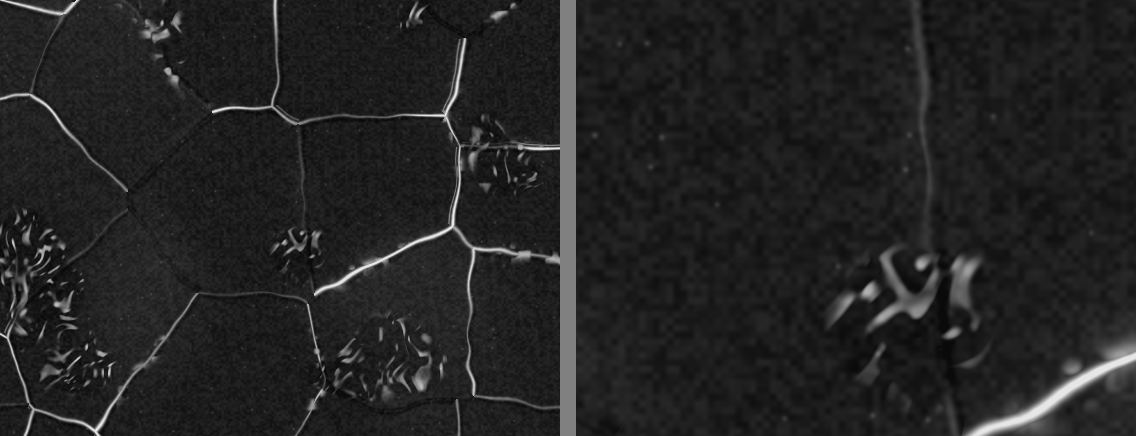
Left, the full canvas; right, a detail of the centre.
Write a Shadertoy shader that draws this texture.

```glsl
// Etched metal under a microscope: dark grains, bright relief-lit boundaries
// and flecked patches. Grains are a warped Voronoi diagram, patches are
// noisy discs filled with stretched noise, and film grain covers everything.

const float GRAIN_SCALE = 2.9;      // grains per canvas height
const float BASE_GREY = 0.107;
const vec2 LIGHT_DIR = vec2(0.8, -0.6);
const int PATCH_COUNT = 7;

float hash(vec2 p) {
    return fract(sin(dot(p, vec2(127.1, 311.7))) * 43758.5453);
}

vec2 hash2(vec2 p) {
    return vec2(hash(p), hash(p + 57.3));
}

float noise(vec2 p) {
    vec2 i = floor(p), f = fract(p);
    f = f * f * (3.0 - 2.0 * f);
    return mix(mix(hash(i), hash(i + vec2(1, 0)), f.x),
               mix(hash(i + vec2(0, 1)), hash(i + vec2(1, 1)), f.x), f.y);
}

vec2 warp(vec2 p, float frequency, float amount) {
    return p + amount * (vec2(noise(p * frequency), noise(p * frequency + 31.7)) - 0.5);
}

vec2 seedPoint(vec2 cell) {
    return cell + 0.5 + 0.86 * (hash2(cell + 11.0) - 0.5);
}

// Signed distance to the nearest boundary (x), lit side positive, and its id (y)
vec2 grainBoundary(vec2 p) {
    vec2 home = floor(p), nearest = home;
    float best = 1e3;
    for (int y = -2; y <= 2; y++)
    for (int x = -2; x <= 2; x++) {
        vec2 cell = home + vec2(x, y);
        float d = length(seedPoint(cell) - p);
        if (d < best) { best = d; nearest = cell; }
    }
    vec2 a = seedPoint(nearest) - p;
    vec2 result = vec2(1e3, 0.0);
    for (int y = -2; y <= 2; y++)
    for (int x = -2; x <= 2; x++) {
        vec2 cell = nearest + vec2(x, y);
        if (x == 0 && y == 0) continue;
        vec2 b = seedPoint(cell) - p;
        vec2 normal = normalize(b - a);
        float d = dot(0.5 * (a + b), normal);
        if (d < abs(result.x)) {
            float side = dot(normal, LIGHT_DIR) < 0.0 ? -1.0 : 1.0;
            result = vec2(d * side, hash(nearest + cell + 3.0));
        }
    }
    return result;
}

float ridge(float d, float width) {
    return exp(-d * d / (width * width));
}

// Coverage of the flecked patches, scattered by a golden-ratio sequence
float patchMask(vec2 p, float aspect) {
    vec2 q = warp(warp(p, 7.0, 0.12), 24.0, 0.05);
    float d = 1e3;
    for (int k = 0; k < PATCH_COUNT; k++) {
        float i = float(k);
        vec2 center = fract(vec2(0.05, 0.4) + i * vec2(0.618, -0.245));
        float radius = mix(0.05, 0.09, mod(i, 2.0)) + 0.09 * exp(-i);
        d = min(d, length(q - center * vec2(aspect, 1.0)) - radius);
    }
    return smoothstep(0.012, -0.012, d);
}

// Short bright slivers whose direction drifts slowly
float flecks(vec2 p) {
    vec2 q = warp(p, 22.0, 0.035);
    float upright = noise(q * vec2(105.0, 42.0));
    float slanted = noise(vec2(q.x + q.y, q.y - q.x) * vec2(40.0, 85.0) + 9.0);
    float value = mix(upright, slanted, smoothstep(0.4, 0.6, noise(p * 9.0 + 4.0)));
    return smoothstep(0.52, 0.98, value) * mix(0.35, 1.0, noise(p * 34.0));
}

// Sparse tiny bright specks
float dust(vec2 p, float density) {
    vec2 cell = floor(p * density);
    vec2 offset = fract(p * density) - 0.25 - 0.5 * hash2(cell + 5.0);
    return step(0.93, hash(cell + 71.0)) * ridge(length(offset), 0.1);
}

void mainImage(out vec4 fragColor, in vec2 fragCoord) {
    vec2 p = fragCoord / iResolution.y;
    float aspect = iResolution.x / iResolution.y;

    // Grain boundaries, uneven in strength and thickness
    vec2 bent = warp(warp(p, 5.0, 0.07), 19.0, 0.014);
    vec2 boundary = grainBoundary(bent * GRAIN_SCALE);
    float d = boundary.x / GRAIN_SCALE, id = boundary.y;
    float strength = smoothstep(0.12, 0.55, id) * mix(0.3, 1.15, noise(p * 8.0 + 2.0));
    float width = mix(0.0018, 0.0046, noise(p * 13.0 + 6.0));
    float line = strength * ridge(d, width);
    float twin = 0.45 * strength * step(0.8, id) * ridge(d - 0.009, 0.002);
    float shadow = ridge(d + 0.0085, 0.0045) + (1.0 - strength) * ridge(d, 0.003);

    // Beads along some boundaries, and flecked patches
    float beaded = step(0.35, fract(id * 17.0)) * smoothstep(0.45, 0.7, noise(p * 6.0 + 8.0));
    float beads = beaded * ridge(d, 0.011) * smoothstep(0.5, 0.85, noise(p * 62.0));
    float region = patchMask(p, aspect);
    float sparkle = region * flecks(p);

    // Soft haze and film grain
    float haze = 0.045 * smoothstep(0.55, 0.95, noise(p * 3.2 + 1.0))
               + 0.05 * exp(-abs(d) / 0.022) * smoothstep(0.45, 0.9, noise(p * 7.0 + 3.0));
    float film = 0.075 * (noise(p * 190.0) - 0.5) + 0.03 * (noise(p * 95.0 + 7.0) - 0.5);

    float grey = BASE_GREY + haze + film - 0.05 * min(shadow, 1.0) - 0.025 * region;
    float bright = max(max(line, twin) * (1.0 - 0.7 * region), max(0.75 * beads, 0.95 * sparkle));
    grey += 0.78 * bright + 0.14 * dust(p, 42.0);
    fragColor = vec4(vec3(clamp(grey, 0.04, 0.9)), 1.0);
}
```
